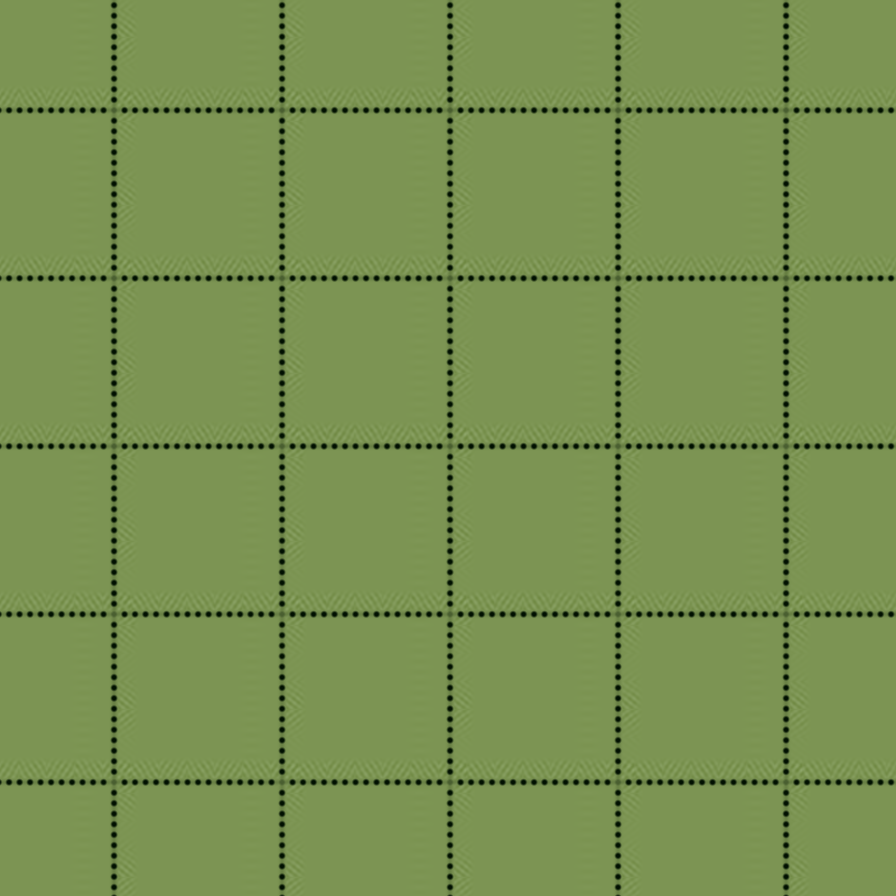
Give the GLSL for this pattern, as a Shadertoy shader.

```glsl
// Olive green ground with a square grid of fine dark dots and faint woven ripples beside the lines.

const float CELLS = 16.0 / 3.0;               // repeats across the canvas
const vec2 CROSSING = vec2(0.679, 0.677);     // first crossing, in cells
const float DOTS = 16.0;                      // dots per cell side
const float DOT_RADIUS = 0.0165;              // in cells
const float DOT_SOFT = 0.009;
const float LINE_WIDTH = 0.016;
const float LINE_TINT = 0.65;
const float CROSSING_DOT = 0.3;               // strength of the dot where lines meet
const float RIPPLE_REACH = 0.155;             // ripple band width, in cells
const float RIPPLE_GAIN = 0.05;

const vec3 GROUND = vec3(0.487, 0.582, 0.325);
const vec3 SHADE = vec3(0.37, 0.46, 0.24);
const vec3 INK = vec3(0.0, 0.06, 0.0);
const vec3 RIPPLE_COLOUR = vec3(0.9, 0.85, 1.15);
const float TAU = 6.2831853;

// Dots along a line; v.x runs along it, v.y across it.
float dottedLine(vec2 v, float pixel) {
    float along = (v.x * DOTS - round(v.x * DOTS)) / DOTS;
    float soft = max(DOT_SOFT, pixel * 0.7);
    float dotMask = 1.0 - smoothstep(DOT_RADIUS - soft, DOT_RADIUS + soft, length(vec2(along, v.y)));
    float atCrossing = 1.0 - step(0.5 / DOTS, abs(v.x));
    return dotMask * mix(1.0, CROSSING_DOT, atCrossing);
}

// Soft continuous stain under the dots.
float lineStain(float d) {
    return exp(-d * d / (LINE_WIDTH * LINE_WIDTH));
}

// Chevron ripple on the positive side of a line, fading with distance.
float ripple(vec2 v, float slant) {
    float band = smoothstep(0.015, 0.035, v.y) * (1.0 - smoothstep(RIPPLE_REACH * 0.6, RIPPLE_REACH, v.y));
    float fold = abs(fract(v.x * 3.0 + 0.2) - 0.5) / 3.0;
    float wave = sin(TAU * (fold * DOTS * 1.5 + v.y * DOTS * slant));
    float weave = cos(TAU * v.x * DOTS) * cos(TAU * v.y * DOTS * 1.3);
    return band * (0.6 * wave + 0.4 * weave);
}

void mainImage(out vec4 fragColor, in vec2 fragCoord) {
    float pixel = CELLS / iResolution.y;
    vec2 p = fragCoord * pixel - CROSSING;
    vec2 q = p - round(p);

    // Ripples above each row line and to the right of each column line
    float patches = 0.55 + 0.45 * cos(TAU * (2.0 * q.y + 0.1));
    float row = ripple(q, 0.9);
    float column = ripple(q.yx, 1.1) * patches;
    float echo = 0.15 * cos(TAU * q.y * DOTS) * exp(-pow((q.x + 0.18) / 0.05, 2.0));
    vec3 colour = GROUND + RIPPLE_COLOUR * RIPPLE_GAIN * (row + column + echo);

    // Stain, then dots
    float stain = max(lineStain(q.x), lineStain(q.y));
    colour = mix(colour, SHADE, LINE_TINT * stain);
    float dots = max(dottedLine(q, pixel), dottedLine(q.yx, pixel));
    colour = mix(colour, INK, dots);

    fragColor = vec4(colour, 1.0);
}
```
